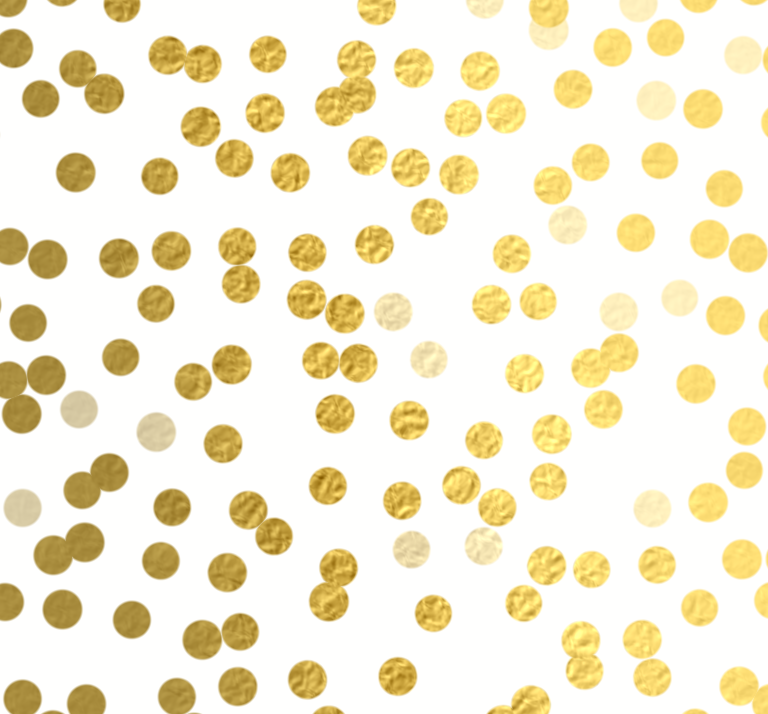
This pattern is drawn by a WebGL 2 fragment shader. Its source:

```glsl
#version 300 es
precision highp float;
// Scattered round gold-foil confetti on white, shading from olive to pale gold.

#define CELL 0.0825       // spacing of dots, in canvas widths
#define RADIUS 0.0250     // dot radius, in canvas widths
#define SOFTNESS 0.0042   // width of the blurred rim
#define JITTER 0.74       // scatter of dots inside their cells
#define MISSING 0.06      // share of empty cells
#define SHEER 0.09        // share of translucent dots
#define SHEER_ALPHA 0.47  // opacity of translucent dots
#define GRAIN 115.0       // frequency of the foil crinkles
#define RELIEF 0.55       // strength of the foil crinkles

uniform vec2 u_resolution;
out vec4 fragColor;

const vec3 PAPER = vec3(1.0, 1.0, 0.995);
const vec3 OLIVE = vec3(0.66, 0.55, 0.24);
const vec3 GOLD = vec3(0.83, 0.68, 0.27);
const vec3 BRIGHT = vec3(0.99, 0.865, 0.45);

float hash(vec2 p) {
    vec3 q = fract(p.xyx * 0.1031);
    q += dot(q, q.yzx + 33.33);
    return fract((q.x + q.y) * q.z);
}

vec2 hash2(vec2 p) {
    return vec2(hash(p + 17.3), hash(p + 71.9));
}

float noise(vec2 p) {
    vec2 i = floor(p), f = fract(p);
    f = f * f * (3.0 - 2.0 * f);
    float low = mix(hash(i), hash(i + vec2(1, 0)), f.x);
    float high = mix(hash(i + vec2(0, 1)), hash(i + vec2(1, 1)), f.x);
    return mix(low, high, f.y);
}

// Height of the crumpled foil: folds plus finer wrinkles
float crumple(vec2 p) {
    vec2 warped = p + 0.9 * noise(p * 0.7 + 5.0);
    return 0.6 * noise(warped) + 0.3 * noise(warped * 2.1 + 9.0);
}

// Foil colour: a broad sweep of light, with crinkles strongest in its middle
vec3 foil(vec2 p, float height, vec2 seed) {
    float sweep = p.x + 0.25 * (p.y - 0.5 * height);
    vec3 tone = mix(OLIVE, GOLD, smoothstep(0.05, 0.45, sweep));
    tone = mix(tone, BRIGHT, smoothstep(0.36, 0.74, sweep));

    vec2 q = p * GRAIN + 40.0 * seed;
    float slope = crumple(q) - crumple(q + vec2(0.45, -0.55));
    float patches = noise(q * 0.3) - 0.5;
    float crinkle = smoothstep(0.05, 0.4, sweep) * (1.0 - smoothstep(0.55, 0.95, sweep));
    float relief = RELIEF * (0.2 + 0.8 * crinkle);
    float light = relief * (slope + 0.25 * patches) + 0.04 * (seed.x - 0.5);
    return clamp(tone + light * vec3(0.8, 0.85, 0.75), 0.0, 1.0);
}

void main() {
    vec2 p = gl_FragCoord.xy / u_resolution.x;
    float height = u_resolution.y / u_resolution.x;
    float rim = max(SOFTNESS, 1.5 / u_resolution.x);

    vec3 ground = PAPER;
    vec3 gold = foil(p, height, vec2(0.5));
    float solid = 0.0;

    // Visit the jittered dots around this point; odd rows are staggered
    for (int j = -1; j <= 1; j++) {
        for (int i = -1; i <= 1; i++) {
            float row = floor(p.y / CELL) + float(j);
            float stagger = 0.5 * mod(row, 2.0);
            float column = floor(p.x / CELL - stagger) + float(i);
            vec2 id = vec2(column, row) + 50.0;
            vec2 seed = hash2(id);
            vec2 center = vec2(column + stagger, row) + 0.5 + JITTER * (seed - 0.5);

            float kind = hash(id + 130.7);
            if (kind < MISSING) continue;
            float size = RADIUS * mix(0.95, 1.03, hash(id + 211.1));
            float dist = length(p - center * CELL) - size;
            float cover = 1.0 - smoothstep(-0.5 * rim, 0.5 * rim, dist);
            if (cover <= 0.0) continue;

            vec3 shade = foil(p, height, seed);
            if (kind < MISSING + SHEER) {
                ground = mix(ground, shade, SHEER_ALPHA * cover);
            } else {
                gold = mix(gold, shade, cover);
                solid = max(solid, cover);
            }
        }
    }

    // Opaque dots lie over the translucent ones
    fragColor = vec4(mix(ground, gold, solid), 1.0);
}
```
